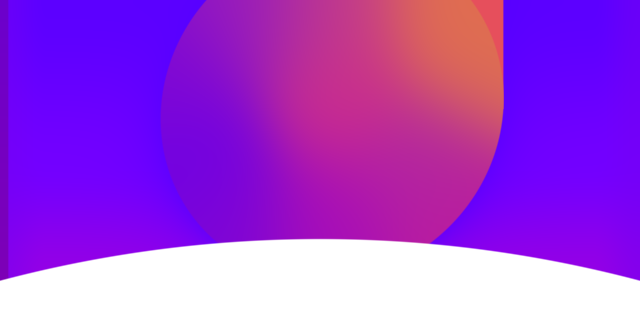
Reproduce this background procedurally as a Shadertoy shader.

```glsl
// Draws a glowing violet-to-orange disc on an electric blue field above a white hill.

const vec3 BLUE = vec3(0.36, 0.0, 1.0);
const vec3 INDIGO = vec3(0.45, 0.0, 1.0);
const vec3 PURPLE = vec3(0.58, 0.0, 0.90);
const vec3 CORAL = vec3(0.90, 0.31, 0.36);
const vec3 WHITE = vec3(1.0);

// Antialiased coverage of a signed distance
float cover(float dist, float pixel) {
    return 1.0 - smoothstep(-pixel, pixel, dist);
}

float circle(vec2 p, vec2 centre, float radius) {
    return length(p - centre) - radius;
}

float box(vec2 p, vec2 low, vec2 high) {
    vec2 q = abs(p - 0.5 * (low + high)) - 0.5 * (high - low);
    return length(max(q, 0.0)) + min(max(q.x, q.y), 0.0);
}

// Weighted colour spot: rgb is premultiplied by the weight in alpha
vec4 spot(vec2 p, vec2 centre, float spread, vec3 colour) {
    vec2 q = (p - centre) / spread;
    return vec4(colour, 1.0) * exp(-dot(q, q));
}

// Gradient mesh of the disc, as a normalised sum of spots
vec3 discColour(vec2 p) {
    float s = 0.22;
    vec4 sum = vec4(0.0);
    // Cool left side
    sum += spot(p, vec2(0.62, 0.50), s, vec3(0.43, 0.00, 0.90));
    sum += spot(p, vec2(0.54, 0.75), s, vec3(0.50, 0.03, 0.83));
    sum += spot(p, vec2(0.78, 0.95), s, vec3(0.58, 0.10, 0.75));
    sum += spot(p, vec2(0.70, 0.30), s, vec3(0.50, 0.02, 0.83));
    // Pink core and magenta base
    sum += spot(p, vec2(1.04, 0.95), s, vec3(0.77, 0.24, 0.53));
    sum += spot(p, vec2(1.06, 0.68), s, vec3(0.80, 0.17, 0.55));
    sum += spot(p, vec2(1.04, 0.32), s, vec3(0.66, 0.05, 0.72));
    // Warm right side
    sum += spot(p, vec2(1.42, 0.95), s, vec3(0.88, 0.43, 0.31));
    sum += spot(p, vec2(1.54, 0.77), s, vec3(0.87, 0.43, 0.32));
    sum += spot(p, vec2(1.35, 0.50), s, vec3(0.68, 0.16, 0.63));
    sum += spot(p, vec2(1.42, 0.33), s, vec3(0.74, 0.10, 0.62));
    return sum.rgb / sum.a;
}

// Blue field: purple toward the hill and the sides, deeper blue beside the shape
vec3 fieldColour(vec2 p, float shapeDist) {
    vec3 colour = mix(INDIGO, BLUE, smoothstep(0.45, 1.0, p.y));
    colour = mix(PURPLE, colour, smoothstep(0.12, 0.50, p.y));
    float side = smoothstep(0.85, 1.0, abs(p.x - 1.0));
    colour = mix(colour, vec3(0.46, 0.0, 0.95), 0.5 * side);
    float shade = exp(-max(shapeDist, 0.0) / 0.07);
    return mix(colour, vec3(0.33, 0.0, 1.0), 0.6 * shade);
}

void mainImage(out vec4 fragColor, in vec2 fragCoord) {
    float pixel = 1.0 / iResolution.y;
    vec2 p = fragCoord * pixel;
    p.x += 1.0 - 0.5 * iResolution.x * pixel;

    // Slightly leaning disc, with a square upper right corner behind it
    vec2 centre = vec2(1.038, 0.660);
    vec2 leaning = p - vec2(0.06 * (p.y - centre.y), 0.0);
    float disc = circle(leaning, centre, 0.535);
    float corner = box(p, centre, vec2(1.573, 1.2));

    vec3 colour = fieldColour(p, min(disc, corner));
    colour = mix(colour, CORAL, cover(corner, pixel));
    colour = mix(colour, discColour(p), cover(disc, pixel));

    // Dim strip along the left margin
    vec3 strip = mix(vec3(0.50, 0.0, 0.70), vec3(0.42, 0.0, 0.80), p.y);
    colour = mix(colour, strip, cover(p.x - 0.026, pixel));

    // White hill
    float hill = circle(p, vec2(1.0, -3.652), 3.905);
    colour = mix(colour, WHITE, cover(hill, pixel));

    fragColor = vec4(colour, 1.0);
}
```
